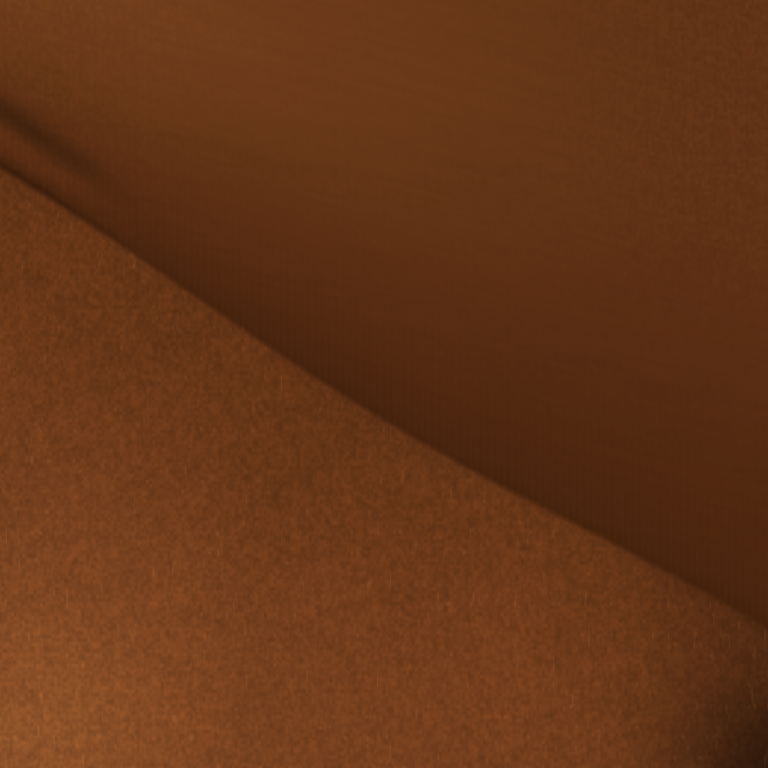
This texture is drawn by a Shadertoy shader. Its source:

```glsl
float hash(vec2 p) {
    return fract(sin(dot(p, vec2(127.1, 311.7))) * 43758.5453);
}

float noise(vec2 p) {
    vec2 i = floor(p), f = fract(p);
    f = f * f * (3.0 - 2.0 * f);
    return mix(mix(hash(i), hash(i + vec2(1, 0)), f.x),
               mix(hash(i + vec2(0, 1)), hash(i + vec2(1, 1)), f.x), f.y);
}

float foldHeight(float x) {
    float bow = sin(3.14159 * x);
    return 0.781 - 0.6 * x - 0.028 * bow * bow;
}

// Upper cloth: lit at the top left, sinking into shade along the fold
vec3 upperCloth(vec2 uv, float above) {
    vec3 lit = mix(vec3(0.445, 0.242, 0.107), vec3(0.38, 0.2, 0.088), smoothstep(0.1, 1.0, uv.x));
    float reach = mix(0.23, 0.60, uv.x);
    vec3 col = mix(vec3(0.3, 0.147, 0.057), lit, smoothstep(-0.05, reach, above));
    col *= 1.0 - 0.12 * exp(-max(above, 0.0) / 0.025);

    // Soft crease that fades out to the right, with a lighter strip below it
    float crease = uv.y - (0.858 - 0.68 * uv.x);
    float fade = 1.0 - smoothstep(0.04, 0.2, uv.x);
    col += vec3(0.045, 0.025, 0.012) * fade * exp(-pow((above - 0.035) / 0.02, 2.0));
    col *= 1.0 - 0.24 * fade * exp(-pow(crease / 0.021, 2.0));
    return col * (1.0 - 0.16 * fade * exp(-pow((above - 0.004) / 0.007, 2.0)));
}

// Lower cloth: brightest at the bottom left, dark in the bottom right corner
vec3 lowerCloth(vec2 uv, float depth) {
    vec3 col = mix(vec3(0.4, 0.208, 0.09), vec3(0.462, 0.25, 0.117), smoothstep(0.0, 0.5, depth));
    col += vec3(0.11, 0.08, 0.05) * exp(-dot(uv, uv) / 0.06);
    col += vec3(0.025, 0.014, 0.008) * exp(-pow(length(uv - vec2(0.67, 0.14)) / 0.22, 2.0));
    col *= 1.0 - 0.16 * smoothstep(0.78, 1.0, uv.x);
    vec2 corner = (uv - vec2(1.03, 0.0)) / vec2(0.14, 0.10);
    col *= 1.0 - 0.45 * exp(-dot(corner, corner));
    return col * (1.0 - 0.08 * exp(-depth / 0.012));
}

void mainImage(out vec4 fragColor, in vec2 fragCoord) {
    vec2 uv = fragCoord / iResolution.xy;
    float above = (uv.y - foldHeight(uv.x)) * 0.86;
    float side = smoothstep(-0.005, 0.005, above);
    vec3 col = mix(lowerCloth(uv, max(-above, 0.0)), upperCloth(uv, above), side);

    // Woven grain of short fibres, strong below the fold and in the upper corners
    float grain = noise(uv * vec2(260.0, 210.0)) + 0.6 * noise(uv * vec2(150.0, 130.0) + 17.0)
                + 0.6 * noise(uv * vec2(290.0, 90.0) + 41.0)
                + 0.4 * noise(uv * vec2(110.0, 270.0) + 73.0) - 1.3;
    float corners = smoothstep(0.68, 0.95, uv.x) * smoothstep(0.5, 0.8, uv.y)
                  + 0.6 * (1.0 - smoothstep(0.05, 0.3, uv.x));
    col *= 1.0 + grain * mix(0.125, 0.022 + 0.065 * corners, side);

    // Sparse bright fibres
    float fibre = smoothstep(0.82, 1.0, noise(uv * vec2(240.0, 75.0) + 97.0));
    col += vec3(0.05, 0.038, 0.024) * fibre * (1.0 - side);

    // Vertical threads in the shade and faint slanted streaks over it
    float shade = side * exp(-max(above, 0.0) / 0.1);
    float streak = noise(vec2(uv.x * 14.0, (uv.y + 0.25 * uv.x) * 150.0)) - 0.5;
    col *= 1.0 + 0.02 * sin(uv.x * 700.0) * shade + 0.03 * streak * side;

    // Broad uneven patches
    float patches = noise(uv * 9.0) + 0.5 * noise(uv * 22.0) - 0.75;
    col *= 1.0 + patches * mix(0.05, 0.015, side);

    fragColor = vec4(col, 1.0);
}
```
